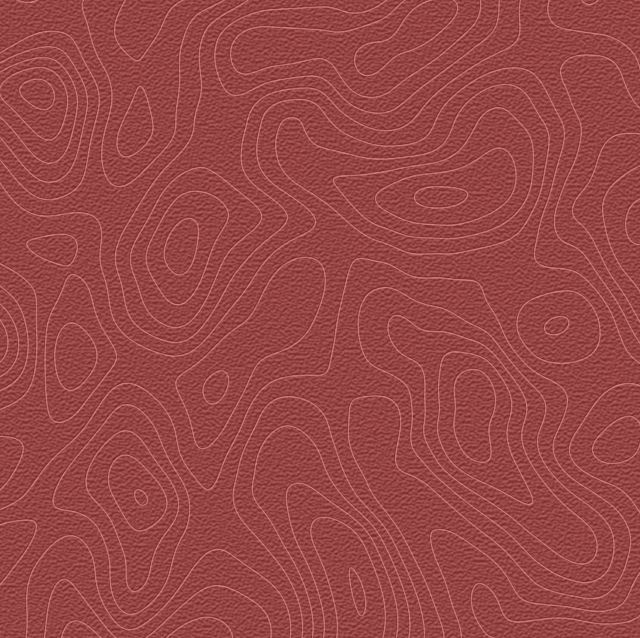
A Shadertoy shader for this pattern:

```glsl
// Embossed topographic contour lines on fine-grained red leather.

const vec3  LEATHER       = vec3(0.586, 0.266, 0.266);
const vec3  LINE_COLOR    = vec3(0.79, 0.47, 0.47);
const vec3  SHADE_COLOR   = vec3(0.46, 0.165, 0.165);
const float TERRAIN_SCALE = 4.2;     // hills across the canvas
const float DETAIL_AMOUNT = 0.14;    // share of the finer octave
const float WARP_AMOUNT   = 0.22;    // bending of the terrain, in cells
const float LEVEL_STEP    = 0.112;   // height between two contours
const float LINE_HALF     = 0.00105; // half line width, canvas units
const float LINE_OPACITY  = 0.95;
const float LINE_GRAIN    = 0.5;     // relief left visible on the lines
const float SHADE_OPACITY = 0.5;
const vec2  SHADE_OFFSET  = vec2(-0.0012, 0.0021);
const float MIN_SLOPE     = 2.0;     // keeps flat summits free of blots
const vec2  GRAIN_SCALE   = vec2(185.0, 225.0);
const vec2  GRAIN_LIGHT   = vec2(0.08, -0.36);  // relief offset, in cells
const float GRAIN_GAIN    = 0.15;

// Unit gradient at a lattice point, from an integer hash
vec2 latticeGradient(ivec2 cell) {
    uvec2 q = uvec2(cell) * uvec2(1597334673u, 3812015801u);
    uint h = (q.x ^ q.y) * 1597334673u;
    h ^= h >> 15;
    h *= 2246822519u;
    h ^= h >> 13;
    float angle = float(h & 65535u) * (6.2831853 / 65536.0);
    return vec2(cos(angle), sin(angle));
}

float gradientNoise(vec2 p) {
    vec2 base = floor(p);
    vec2 f = p - base;
    ivec2 c = ivec2(base);
    vec2 u = f * f * f * (f * (f * 6.0 - 15.0) + 10.0);
    float a = dot(latticeGradient(c), f);
    float b = dot(latticeGradient(c + ivec2(1, 0)), f - vec2(1, 0));
    float d = dot(latticeGradient(c + ivec2(0, 1)), f - vec2(0, 1));
    float e = dot(latticeGradient(c + ivec2(1, 1)), f - vec2(1, 1));
    return mix(mix(a, b, u.x), mix(d, e, u.x), u.y);
}

// Terrain height, counted in contour levels
float terrainLevel(vec2 uv) {
    vec2 p = uv * TERRAIN_SCALE + vec2(7.3, 3.6);
    p += WARP_AMOUNT * vec2(gradientNoise(p + 31.7), gradientNoise(p + 58.2));
    float height = gradientNoise(p) + DETAIL_AMOUNT * gradientNoise(p * 2.1 + 17.4);
    return height / LEVEL_STEP + 0.5;
}

// Coverage of the nearest contour, from level and slope
float contour(float level, float slope, float soft) {
    float dist = abs(fract(level + 0.5) - 0.5) / slope;
    return 1.0 - smoothstep(LINE_HALF - soft, LINE_HALF + soft, dist);
}

// Leather relief: height difference along the light
float leatherGrain(vec2 uv) {
    vec2 p = uv * GRAIN_SCALE;
    return gradientNoise(p + GRAIN_LIGHT) - gradientNoise(p - GRAIN_LIGHT * 0.4);
}

void mainImage(out vec4 fragColor, in vec2 fragCoord) {
    vec2 uv = fragCoord / iResolution.y;
    float soft = 0.55 / iResolution.y;

    // Terrain level and its gradient
    vec2 h = vec2(0.0006, 0.0);
    float level = terrainLevel(uv);
    vec2 gradient = vec2(terrainLevel(uv + h.xy), terrainLevel(uv + h.yx)) - level;
    gradient /= h.x;
    float slope = max(length(gradient), MIN_SLOPE);

    // Bright line and its offset groove shadow
    float line = contour(level, slope, soft);
    float shade = contour(level - dot(gradient, SHADE_OFFSET), slope, soft);

    // Grain first, then shadow, then line
    float relief = GRAIN_GAIN * leatherGrain(uv);
    vec3 color = LEATHER + relief;
    color = mix(color, SHADE_COLOR, SHADE_OPACITY * shade);
    color = mix(color, LINE_COLOR + LINE_GRAIN * relief, LINE_OPACITY * line);
    fragColor = vec4(color, 1.0);
}
```
